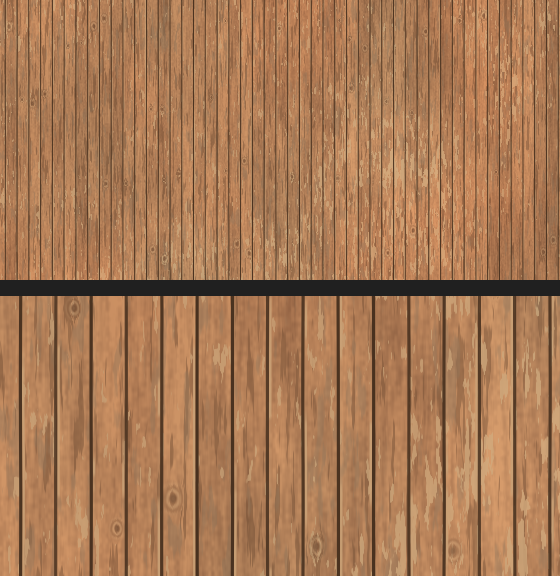
Top: the whole. Bottom: its middle third, enlarged.
Give the GLSL for this texture, as a WebGL 2 fragment shader.

```glsl
#version 300 es
precision highp float;
// Weathered wall of narrow upright wooden planks with crisp dark grooves between.
// Each plank gets its own tone, stretched noise grain, scattered faint knots,
// clustered worn flakes, and a broken pale lip along the groove.
uniform vec2 u_resolution;
out vec4 outColor;

const float PLANKS = 47.6;        // planks across the canvas
const float ASPECT = 2.0;         // canvas width over height
const float FIRST_GROOVE = 0.45;  // position of the first groove, in planks
const float GROOVE_WIDTH = 0.09;  // in planks
const float LIP_WIDTH = 0.07;
const float KNOT_SPACING = 6.0;   // length of one knot cell, in planks
const float KNOT_CHANCE = 0.18;
const float TONE_SPREAD = 0.5;    // difference between planks
const float REGION_SPREAD = 0.24; // slow brightness change over the wall
const float WARMTH_SPREAD = 0.10; // slow change between red and yellow

const vec3 WOOD_DARK = vec3(0.605, 0.415, 0.285);
const vec3 WOOD_LIGHT = vec3(0.79, 0.562, 0.385);
const vec3 STREAK = vec3(0.49, 0.335, 0.225);
const vec3 WORN = vec3(0.79, 0.63, 0.46);
const vec3 STAIN = vec3(0.58, 0.46, 0.35);
const vec3 GROOVE = vec3(0.28, 0.19, 0.12);
const vec3 KNOT_CORE = vec3(0.45, 0.30, 0.20);

float hash(vec2 cell) {
  uvec2 q = uvec2(ivec2(cell));
  uint n = q.x * 747796405u + q.y * 277803737u + 9157u;
  n = (n ^ (n >> 16)) * 73244475u;
  n = (n ^ (n >> 15)) * 73244475u;
  n ^= n >> 16;
  return float(n >> 8) / 16777216.0;
}

float noise(vec2 p) {
  vec2 cell = floor(p), f = fract(p);
  f = f * f * (3.0 - 2.0 * f);
  float low = mix(hash(cell), hash(cell + vec2(1, 0)), f.x);
  float high = mix(hash(cell + vec2(0, 1)), hash(cell + vec2(1, 1)), f.x);
  return mix(low, high, f.y);
}

float fbm(vec2 p) {
  float sum = 0.0, weight = 0.5;
  for (int i = 0; i < 4; i++) {
    sum += weight * noise(p);
    p = p * 2.03 + 17.3;
    weight *= 0.5;
  }
  return sum / 0.9375;
}

// Offset from the knot in this cell (xy), its radius (z) and presence (w).
vec4 knotAt(vec2 local, float id) {
  float row = floor(local.y / KNOT_SPACING);
  vec2 key = vec2(id, row + 500.0);
  float present = step(hash(key), KNOT_CHANCE);
  float x = mix(0.25, 0.75, hash(key + vec2(300, 0)));
  float y = (row + mix(0.25, 0.75, hash(key + vec2(600, 0)))) * KNOT_SPACING;
  float radius = mix(0.12, 0.28, hash(key + vec2(900, 0)));
  return vec4(local - vec2(x, y), radius, present);
}

void main() {
  vec2 uv = gl_FragCoord.xy / u_resolution;
  vec2 p = uv * vec2(PLANKS, PLANKS / ASPECT);
  float pixel = PLANKS / u_resolution.x;
  float across = p.x - FIRST_GROOVE;
  float id = floor(across) + 2.0;
  vec2 local = vec2(fract(across), p.y);
  vec2 seed = vec2(id * 37.0, hash(vec2(id, 77)) * 90.0);

  // Grain bends around the knot
  vec4 knot = knotAt(local, id);
  float knotDist = length(knot.xy * vec2(1.0, 0.72)) / knot.z;
  float bend = knot.w * exp(-0.6 * knotDist * knotDist);
  vec2 grainPos = local + vec2(sign(knot.x) * -0.2 * bend, 0.0) + seed;

  // Plank tone, broad figure and fine fibres
  float region = fbm(p * vec2(0.14, 0.1) + 40.0) - 0.5;
  float warmth = fbm(p * vec2(0.12, 0.09) + 90.0) - 0.5;
  float figure = fbm(grainPos * vec2(1.2, 0.2));
  float fibre = fbm(grainPos * vec2(9.0, 0.7) + 31.0);
  float speck = noise(grainPos * vec2(11.0, 7.0) + 63.0);
  float rings = 0.5 + 0.5 * cos(45.0 * fbm(grainPos * vec2(1.3, 0.15) + 8.0));
  float tone = 0.57 + TONE_SPREAD * (hash(vec2(id, 11)) - 0.5);
  tone += 0.8 * (figure - 0.5) + 0.8 * (fibre - 0.5);
  tone += 0.35 * (speck - 0.5) + 0.16 * (rings - 0.5);
  vec3 color = mix(WOOD_DARK, WOOD_LIGHT, clamp(tone, -0.15, 1.1));

  // Thin dark streaks, grey stains and sharp worn flakes in clusters
  float streak = smoothstep(0.62, 0.70, fbm(grainPos * vec2(7.0, 0.5) + 120.0));
  color = mix(color, STREAK, 0.55 * streak);
  float stain = smoothstep(0.60, 0.72, fbm(grainPos * vec2(4.0, 0.7) + 210.0));
  color = mix(color, STAIN, 0.45 * stain);
  float edge = abs(local.x - 0.5) * 2.0;
  float chips = fbm(grainPos * vec2(6.0, 1.2) + 330.0) + 0.07 * edge + 0.5 * region;
  color = mix(color, WORN, 0.8 * smoothstep(0.72, 0.77, chips));

  // Knots: faint halo, rings and dark core
  float halo = knot.w * smoothstep(1.9, 0.8, knotDist);
  float knotRing = 0.5 + 0.5 * cos(knotDist * 8.0 + 6.0 * fibre);
  color = mix(color, mix(WORN, STREAK, knotRing), 0.38 * halo);
  color = mix(color, KNOT_CORE, 0.65 * knot.w * smoothstep(0.6, 0.2, knotDist));

  // Slow drift of brightness and warmth over the wall
  color *= 1.0 + REGION_SPREAD * region;
  color *= 1.0 + WARMTH_SPREAD * warmth * vec3(1.0, -0.6, -1.4);

  // Crisp groove; the lip lies on its right, in places on its left
  float side = fract(across + 0.5) - 0.5;
  float seam = floor(across + 0.5) + 2.0;
  side += 0.015 * (noise(vec2(seam * 9.0, p.y * 0.3)) - 0.5);
  float lipSide = hash(vec2(seam, 41)) < 0.7 ? 1.0 : -1.0;
  float lipWear = smoothstep(0.46, 0.56, fbm(vec2(seam * 23.0, p.y * 0.45)));
  float lipDist = abs(side * lipSide - 0.5 * (GROOVE_WIDTH + LIP_WIDTH));
  float lip = clamp((0.5 * (LIP_WIDTH + pixel) - lipDist) / pixel, 0.0, 1.0);
  color = mix(color, WORN, lip * (0.15 + 0.75 * lipWear));
  float depth = mix(0.82, 1.0, hash(vec2(seam, 5)));
  float groove = clamp((0.5 * (GROOVE_WIDTH + pixel) - abs(side)) / pixel, 0.0, 1.0);
  color = mix(color, GROOVE, depth * min(groove, GROOVE_WIDTH / pixel));

  outColor = vec4(color, 1.0);
}
```
